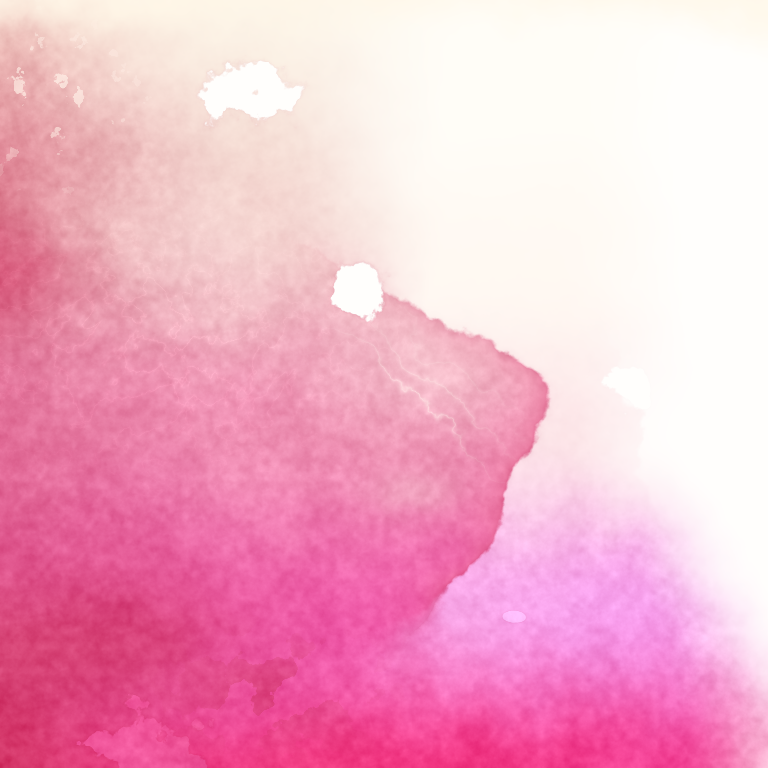
Write a Shadertoy shader that draws this background.

```glsl
const vec3 PAPER = vec3(1, 0.997, 0.99);
const vec3 BLUSH = vec3(0.97, 0.83, 0.84);
const vec3 CRIMSON = vec3(0.81, 0.22, 0.39);

float hash(vec2 p) {
  vec3 q = fract(p.xyx * 0.1031);
  q += dot(q, q.yzx + 33.33);
  return fract((q.x + q.y) * q.z);
}

float noise(vec2 p) {
  vec2 i = floor(p), f = fract(p);
  f = f * f * (3.0 - 2.0 * f);
  return mix(mix(hash(i), hash(i + vec2(1, 0)), f.x),
    mix(hash(i + vec2(0, 1)), hash(i + vec2(1, 1)), f.x), f.y);
}

// Fractal noise centred on zero
float fbm(vec2 p) {
  float sum = 0.0, gain = 0.5;
  for (int i = 0; i < 5; i++) {
    sum += gain * (noise(p) - 0.5);
    p = mat2(1.6, 1.2, -1.2, 1.6) * p + 7.3;
    gain *= 0.5;
  }
  return sum;
}

// Five colours spaced evenly from bottom to top
vec3 ramp(float y, vec3 a, vec3 b, vec3 c, vec3 d, vec3 e) {
  float t = clamp(y, 0.0, 1.0) * 4.0;
  vec3 col = mix(a, b, smoothstep(0.0, 1.0, t));
  col = mix(col, c, smoothstep(1.0, 2.0, t));
  col = mix(col, d, smoothstep(2.0, 3.0, t));
  return mix(col, e, smoothstep(3.0, 4.0, t));
}

float glow(vec2 p, vec2 centre, vec2 radius) {
  vec2 q = (p - centre) / radius;
  return exp(-dot(q, q));
}

vec3 stain(vec3 col, vec3 tint, float amount, vec2 p, vec2 centre, vec2 radius) {
  return mix(col, tint, amount * glow(p, centre, radius));
}

// Distance to the tongue: two slanted sides and a lower bulge
float tongueDistance(vec2 p) {
  float upper = dot(p - vec2(0.69, 0.52), vec2(0.47, 0.88));
  float lower = dot(p - vec2(0.69, 0.42), vec2(0.85, -0.53));
  lower -= 0.028 * glow(p, vec2(p.x, 0.29), vec2(1, 0.07));
  float h = max(1.0 - abs(upper - lower) / 0.045, 0.0);
  return max(upper, lower) + h * h * 0.011;
}

// Ragged scrape with a thin darker rim
vec3 scrape(vec3 col, vec3 tint, vec2 p, vec2 centre, vec2 radius, float rough, float rim) {
  float d = length((p - centre) / radius) - 1.0 + rough * fbm(p * 36.0 + centre * 40.0);
  col *= 1.0 - rim * vec3(0.03, 0.1, 0.08) * exp(-abs(d) * 10.0);
  return mix(col, tint, 1.0 - smoothstep(-0.09, 0.09, d));
}

void mainImage(out vec4 fragColor, in vec2 fragCoord) {
  vec2 p = fragCoord / iResolution.xy;
  float cloud = fbm(p * 5.0);
  float detail = fbm(p * 24.0 + 3.0);
  float grain = fbm(p * 95.0);
  vec2 w = p + 0.08 * vec2(cloud, fbm(p * 5.0 + 19.0)) + 0.02 * detail;

  // Pigment from the left side to the middle
  vec3 left = ramp(w.y, vec3(0.82, 0.2, 0.39), vec3(0.86, 0.31, 0.53),
    vec3(0.87, 0.41, 0.57), vec3(0.86, 0.46, 0.54), vec3(0.95, 0.8, 0.76));
  vec3 middle = ramp(w.y * 0.9 + 0.1, vec3(0.93, 0.2, 0.47), vec3(0.95, 0.36, 0.68),
    vec3(0.93, 0.55, 0.69), vec3(0.95, 0.83, 0.8), vec3(0.99, 0.96, 0.91));
  vec3 ink = mix(left, middle, smoothstep(-0.08, 0.32, w.x));
  ink = stain(ink, BLUSH, 0.45, w, vec2(0.25, 0.68), vec2(0.19, 0.11));
  ink = stain(ink, CRIMSON, 0.6, w, vec2(0.01, 0.65), vec2(0.08, 0.06));
  ink = stain(ink, CRIMSON, 0.65, w, vec2(0.1, 0.17), vec2(0.24, 0.09));
  ink = stain(ink, BLUSH, 0.65, w, vec2(0.58, 0.53), vec2(0.15, 0.09));
  ink = stain(ink, BLUSH, 0.4, w, vec2(0.55, 0.36), vec2(0.06, 0.03));

  // Thin wash fading into paper along a partly torn line
  vec3 wash = ramp(w.y * 1.15, vec3(0.96, 0.25, 0.58), vec3(0.975, 0.66, 0.9),
    vec3(0.99, 0.9, 0.91), vec3(1, 0.975, 0.95), vec3(1, 0.992, 0.97));
  wash = stain(wash, vec3(0.97, 0.6, 0.97), 0.5, w, vec2(0.82, 0.16), vec2(0.18, 0.11));
  float fadeLine = mix(0.98, 0.85, smoothstep(0.05, 0.45, w.y));
  wash = mix(wash, PAPER, smoothstep(-0.11, 0.08, w.x - fadeLine));
  float torn = smoothstep(-0.004, 0.004, p.x - 0.95 + 0.28 * p.y + 0.06 * detail);
  wash = stain(wash, PAPER, 0.8 * torn, p, vec2(p.x, 0.45), vec2(1, 0.075));

  // Tongue edge, crisp on the right and dissolved on the left
  float d = tongueDistance(p + 0.028 * vec2(detail, fbm(p * 24.0 + 31.0)));
  d += 0.02 * cloud + 0.006 * grain;
  float high = smoothstep(0.58, 0.74, p.y);
  float crisp = smoothstep(0.4 - 0.08 * high, 0.55 + 0.05 * high, w.x);
  float low = smoothstep(0.12, 0.24, p.y);
  float edge = crisp * low * (1.0 - 0.5 * smoothstep(0.5, 0.58, p.y));
  float blur = mix(0.1, 0.003, low);
  float inside = 1.0 - crisp * smoothstep(-blur, blur, d);
  ink = mix(ink, vec3(0.91, 0.42, 0.57), edge * 0.5 * exp(-abs(d) * 36.0));
  vec3 col = mix(wash, ink, inside);
  col *= 1.0 - vec3(0.04, 0.13, 0.09) * edge * exp(-abs(d + 0.002) * 330.0);

  // Pale creases following the tongue
  float ridge = dot(p - vec2(0.56, 0.465), vec2(0.62, 0.78)) + 0.09 * fbm(p * 15.0);
  float area = inside * glow(p, vec2(0.55, 0.49), vec2(0.11, 0.1));
  for (float i = 0.0; i < 3.0; i++) {
    float r = ridge - 0.038 * i - 0.03 * fbm(p * 32.0 + 9.0 * i);
    col = mix(col, vec3(1, 0.9, 0.9), area * (0.7 - 0.2 * i) * exp(-abs(r) * 400.0));
  }

  // Red base, hot blot and mottling
  col = stain(col, vec3(0.94, 0.17, 0.44), 0.55, w, vec2(0.52, 0), vec2(0.28, 0.07));
  col = scrape(col, vec3(0.94, 0.33, 0.6), p, vec2(0.19, 0.02), vec2(0.068, 0.05), 2.8, 1.0);
  float mottle = smoothstep(0.02, 0.05, fbm(p * 32.0 + 11.0));
  col = stain(col, CRIMSON, 0.5 * mottle, p, vec2(0.35, 0.1), vec2(0.11, 0.06));

  // Paper flecks and larger scrapes
  float corner = glow(p, vec2(0.07, 0.89), vec2(0.13, 0.11));
  float fleck = smoothstep(0.0, 0.03, fbm(p * 40.0 + 5.0) - 0.28 + 0.14 * corner);
  col = mix(col, vec3(0.99, 0.91, 0.88), 0.85 * fleck * corner);
  float top = smoothstep(0.93, 1.01, p.y + 0.08 * cloud + 0.04 * detail);
  col = mix(col, vec3(1, 0.97, 0.91), 0.85 * top);
  col = scrape(col, PAPER, p, vec2(0.325, 0.882), vec2(0.05, 0.036), 2.3, 0.8);
  col = scrape(col, PAPER, p, vec2(0.466, 0.624), vec2(0.031, 0.028), 2.2, 1.2);
  col = scrape(col, PAPER, p, vec2(0.82, 0.495), vec2(0.023, 0.026), 2.0, 0.1);
  col = scrape(col, vec3(0.99, 0.72, 0.97), p, vec2(0.67, 0.197), vec2(0.014, 0.007), 0.8, 1.0);

  // Grain and fibres, strongest in dense colour
  float density = smoothstep(0.0, 0.35, 1.0 - col.g);
  float fibre = exp(-abs(fbm(p * 32.0 + 2.0 * cloud)) * 45.0);
  col += density * (0.15 * grain + 0.09 * detail + 0.03 * cloud) * vec3(0.6, 1, 0.9);
  col += 0.05 * fibre * density * glow(p, vec2(0.2, 0.56), vec2(0.28, 0.16));
  fragColor = vec4(clamp(col, 0.0, 1.0), 1);
}
```
